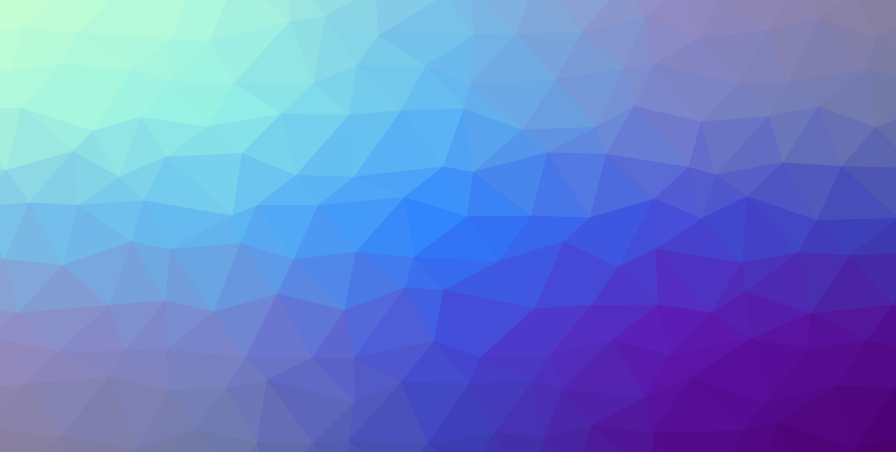
Give the GLSL for this background, as a Shadertoy shader.

```glsl
// A low-poly field of flat triangles, running from mint through blue to purple.
// A staggered, jittered grid is split along the shorter diagonals; each facet
// takes the mean of one colour ramp read along x and again along y.

vec2 hash2(vec2 p) {
    vec3 q = fract(p.xyx * vec3(0.1031, 0.1030, 0.0973));
    q += dot(q, q.yzx + 33.33);
    return fract((q.xx + q.yz) * q.zy);
}

// Grid corner in units of the canvas height; odd rows shift by half a cell.
vec2 gridVertex(vec2 id) {
    vec2 jitter = (hash2(id + 41.0) - 0.5) * vec2(0.62, 0.60);
    float stagger = 0.5 * mod(id.y, 2.0);
    return (id + jitter + vec2(stagger, 0.0)) * vec2(0.135, 0.1) + vec2(0.0, 0.037);
}

vec3 ramp(float t) {
    t = clamp(t, 0.0, 1.0) * 4.0;
    vec3 c = mix(vec3(0.78, 1.0, 0.83), vec3(0.57, 0.94, 0.90), min(t, 1.0));
    c = mix(c, vec3(0.17, 0.50, 1.0), clamp(t - 1.0, 0.0, 1.0));
    c = mix(c, vec3(0.37, 0.09, 0.69), clamp(t - 2.0, 0.0, 1.0));
    return mix(c, vec3(0.29, 0.0, 0.42), clamp(t - 3.0, 0.0, 1.0));
}

// Signed distance to the line a-b, positive on its left.
float leftOf(vec2 p, vec2 a, vec2 b) {
    vec2 e = normalize(b - a), d = p - a;
    return e.x * d.y - e.y * d.x;
}

float segmentDistance(vec2 p, vec2 a, vec2 b) {
    vec2 e = b - a, d = p - a;
    return length(d - e * clamp(dot(d, e) / dot(e, e), 0.0, 1.0));
}

// Facet colour weighted by its smooth coverage; the weight is kept in w.
vec4 facet(vec2 p, vec2 a, vec2 b, vec2 c) {
    float inside = min(leftOf(p, a, b), min(leftOf(p, b, c), leftOf(p, c, a)));
    float pixel = 1.0 / iResolution.y;
    float cover = smoothstep(-0.7 * pixel, 0.7 * pixel, inside);
    vec2 centre = (a + b + c) / 3.0;
    float across = centre.x * iResolution.y / iResolution.x;
    vec3 colour = 0.5 * (ramp(across) + ramp(1.0 - centre.y));
    return vec4(colour, 1.0) * cover;
}

void mainImage(out vec4 fragColor, in vec2 fragCoord) {
    vec2 p = fragCoord / iResolution.y;
    vec2 cell = floor((p - vec2(0.0, 0.037)) / vec2(0.135, 0.1));
    float pixel = 1.0 / iResolution.y;
    vec4 sum = vec4(0.0);
    float seam = 0.0;

    // Nearby quads, two facets each
    for (int j = -1; j <= 1; j++)
    for (int i = -2; i <= 1; i++) {
        vec2 id = cell + vec2(i, j);
        vec2 a = gridVertex(id);
        vec2 b = gridVertex(id + vec2(1, 0));
        vec2 c = gridVertex(id + vec2(1, 1));
        vec2 d = gridVertex(id + vec2(0, 1));

        // Turn the quad so that a-c is the shorter diagonal
        if (distance(b, d) < distance(a, c)) {
            vec2 first = a;
            a = b; b = c; c = d; d = first;
        }
        sum += facet(p, a, b, c) + facet(p, a, c, d);

        // A few diagonals carry a pale hairline
        float rare = step(0.975, hash2(id + 7.0).x);
        float gap = segmentDistance(p, a, c);
        seam = max(seam, rare * (1.0 - smoothstep(0.0, 0.001 + pixel, gap)));
    }

    vec3 colour = sum.rgb / max(sum.w, 0.0001);
    fragColor = vec4(mix(colour, vec3(0.8, 0.85, 0.95), 0.3 * seam), 1.0);
}
```
